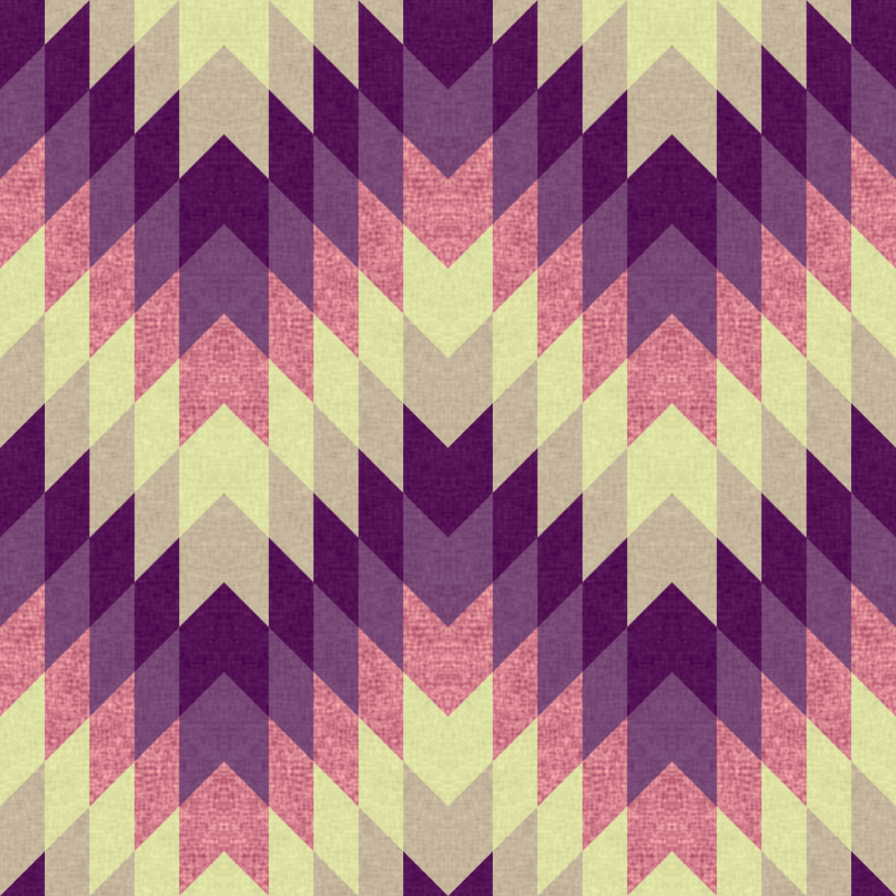
A three.js fragment shader for this pattern:

```glsl
// Stepped chevrons in five colours on woven cloth, mirrored around vertical axes.
varying vec2 vUv;

const float REPEATS = 2.0;     // pattern repeats across and down
const float COLUMNS = 10.0;    // columns in one repeat; one column is also the slope unit
const float BAND_HEIGHT = 2.0; // height of a colour band, in column widths
const float BANDS = 5.0;
const float EDGE_SOFT = 0.002; // width of edge smoothing, in canvas units
const int TAPS = 4;            // smoothing samples per axis

// Band colours; the fourth value is the strength of the worn grain.
const vec4 PLUM  = vec4(0.33, 0.07, 0.33, 0.050);
const vec4 MAUVE = vec4(0.47, 0.28, 0.46, 0.050);
const vec4 ROSE  = vec4(0.83, 0.49, 0.55, 0.160);
const vec4 CREAM = vec4(0.87, 0.88, 0.64, 0.045);
const vec4 TAN   = vec4(0.77, 0.71, 0.61, 0.055);
const vec3 GRAIN_TINT = vec3(0.9, 1.1, 0.8);

// Thread noise: cells per repeat in x and y.
const vec2 WEFT_CELLS  = vec2(36.0, 128.0);
const vec2 WARP_CELLS  = vec2(128.0, 36.0);
const vec2 FLECK_CELLS = vec2(120.0, 120.0);
const vec2 PATCH_CELLS = vec2(14.0, 18.0);

vec2 gradientAt(vec2 cell) {
  vec3 h = fract(cell.xyx * vec3(0.1031, 0.1030, 0.0973));
  h += dot(h, h.yzx + 33.33);
  float angle = 6.28319 * fract((h.x + h.y) * h.z);
  return vec2(cos(angle), sin(angle));
}

// Gradient noise that wraps once per unit square.
float wrapNoise(vec2 p, vec2 cells) {
  p *= cells;
  vec2 i = floor(p);
  vec2 f = p - i;
  vec2 w = f * f * f * (f * (f * 6.0 - 15.0) + 10.0);
  vec2 a = mod(i, cells);
  vec2 b = mod(i + 1.0, cells);
  float n00 = dot(gradientAt(a), f);
  float n10 = dot(gradientAt(vec2(b.x, a.y)), f - vec2(1.0, 0.0));
  float n01 = dot(gradientAt(vec2(a.x, b.y)), f - vec2(0.0, 1.0));
  float n11 = dot(gradientAt(b), f - 1.0);
  return mix(mix(n00, n10, w.x), mix(n01, n11, w.x), w.y);
}

// Position in one repeat: x is mirrored (0 at the V axis), y runs down.
vec2 foldRepeat(vec2 uv) {
  vec2 p = fract(vec2(uv.x, 1.0 - uv.y) * REPEATS);
  return vec2(0.5 - abs(p.x - 0.5), p.y);
}

vec4 bandInk(float band) {
  if (band < 0.5) return PLUM;
  if (band < 1.5) return MAUVE;
  if (band < 2.5) return ROSE;
  if (band < 3.5) return CREAM;
  return TAN;
}

// Each column slopes up away from the V axis, yet steps down by one unit.
vec4 chevronInk(vec2 uv) {
  vec2 p = foldRepeat(uv) * COLUMNS;
  float height = p.y - floor(p.x) + fract(p.x);
  return bandInk(mod(floor(height / BAND_HEIGHT), BANDS));
}

float clothGrain(vec2 uv) {
  vec2 p = foldRepeat(uv);
  return 0.9 * wrapNoise(p, WEFT_CELLS)
       + 0.8 * wrapNoise(p, WARP_CELLS)
       + 0.8 * wrapNoise(p, FLECK_CELLS)
       + 0.5 * wrapNoise(p, PATCH_CELLS);
}

void main() {
  // Box filter over the edges
  vec4 ink = vec4(0.0);
  for (int j = 0; j < TAPS; j++) {
    for (int i = 0; i < TAPS; i++) {
      vec2 offset = (vec2(float(i), float(j)) + 0.5) / float(TAPS) - 0.5;
      ink += chevronInk(vUv + offset * EDGE_SOFT);
    }
  }
  ink /= float(TAPS * TAPS);

  // Woven wear
  vec3 color = ink.rgb + GRAIN_TINT * ink.a * clothGrain(vUv);
  gl_FragColor = vec4(clamp(color, 0.0, 1.0), 1.0);
}
```
